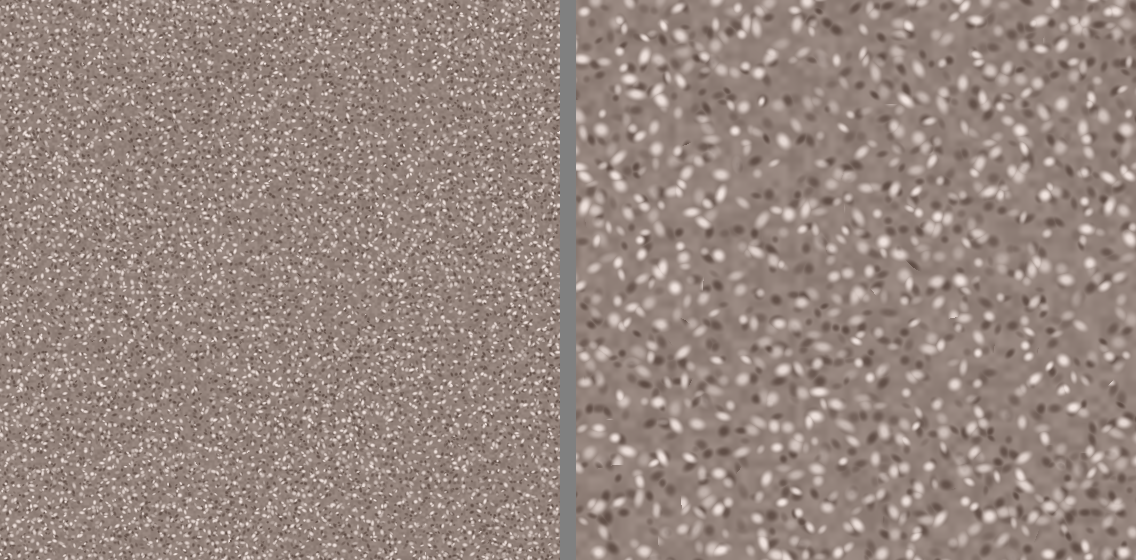
Left: the whole. Right: its middle third, enlarged.
This texture is drawn by a WebGL 2 fragment shader. Its source:

```glsl
#version 300 es
precision highp float;
// Fine speckled stone: warm taupe ground with soft pale and dark grains.

#define BASE_COLOR vec3(0.572, 0.508, 0.478)
#define LIGHT_COLOR vec3(0.95, 0.90, 0.88)
#define DARK_COLOR vec3(0.32, 0.25, 0.22)
#define LIGHT_CELLS 112.0
#define DARK_CELLS 128.0
#define LIGHT_DENSITY 0.50
#define DARK_DENSITY 0.46
#define LIGHT_RADIUS 0.46
#define DARK_RADIUS 0.46
#define GRAIN_CELLS 210.0
#define GRAIN_CONTRAST 0.085
#define PATCH_CELLS 11.0

uniform vec2 u_resolution;
out vec4 fragColor;

float hash(vec2 p) {
    return fract(sin(dot(p, vec2(127.1, 311.7))) * 43758.5453);
}

float valueNoise(vec2 p) {
    vec2 cell = floor(p);
    vec2 f = fract(p);
    f = f * f * (3.0 - 2.0 * f);
    float bottom = mix(hash(cell), hash(cell + vec2(1.0, 0.0)), f.x);
    float top = mix(hash(cell + vec2(0.0, 1.0)), hash(cell + vec2(1.0, 1.0)), f.x);
    return mix(bottom, top, f.y);
}

// Coverage of randomly turned, soft elliptical grains, one per occupied cell.
float speckles(vec2 p, float density, float radius, float seed) {
    vec2 home = floor(p);
    float cover = 0.0;
    for (int y = -1; y <= 1; y++) {
        for (int x = -1; x <= 1; x++) {
            vec2 cell = home + vec2(x, y);
            vec2 key = cell + seed;
            if (hash(key) > density) continue;
            vec2 center = cell + vec2(hash(key + 17.3), hash(key + 41.9));
            float angle = 6.2832 * hash(key + 63.1);
            vec2 axis = vec2(cos(angle), sin(angle));
            vec2 d = p - center;
            d = vec2(dot(d, axis), dot(d, vec2(-axis.y, axis.x)));
            float size = radius * mix(0.65, 1.2, hash(key + 85.7));
            float stretch = mix(1.0, 1.4, hash(key + 29.5));
            float dist = length(d * vec2(1.0 / stretch, stretch)) / size;
            float strength = mix(0.3, 1.0, hash(key + 97.3));
            cover = max(cover, strength * (1.0 - smoothstep(0.2, 1.25, dist)));
        }
    }
    return cover;
}

void main() {
    vec2 uv = gl_FragCoord.xy / min(u_resolution.x, u_resolution.y);

    // Ground with faint fine grain
    float grain = valueNoise(uv * GRAIN_CELLS) - 0.5;
    vec3 color = BASE_COLOR + GRAIN_CONTRAST * grain;

    // Loose clustering of the grains
    float lightPatch = mix(0.75, 1.25, valueNoise(uv * PATCH_CELLS + 5.0));
    float darkPatch = mix(0.75, 1.25, valueNoise(uv * PATCH_CELLS + 37.0));

    // Dark grains below, pale grains on top
    float dark = speckles(uv * DARK_CELLS, DARK_DENSITY * darkPatch, DARK_RADIUS, 211.0);
    float light = speckles(uv * LIGHT_CELLS, LIGHT_DENSITY * lightPatch, LIGHT_RADIUS, 503.0);
    color = mix(color, DARK_COLOR, 0.8 * dark);
    color = mix(color, LIGHT_COLOR, light);

    fragColor = vec4(color, 1.0);
}
```
